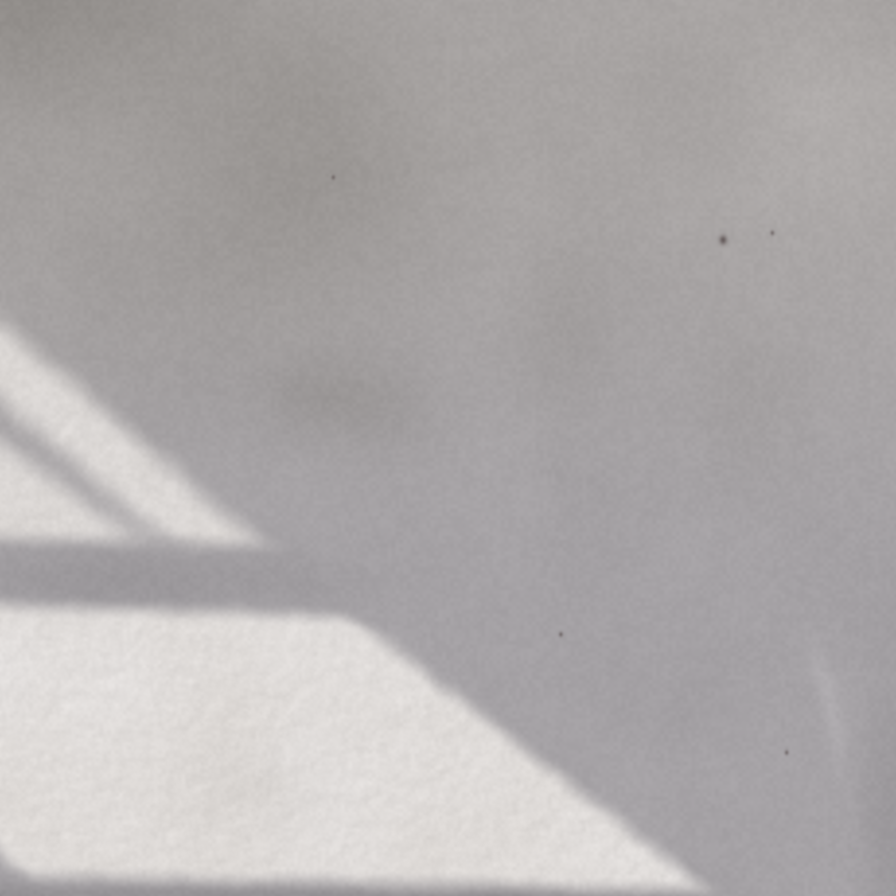
A WebGL 2 fragment shader for this texture:

```glsl
#version 300 es
precision highp float;
// Plaster wall in soft grey shade, with slanted patches of window light at lower left.
uniform vec2 u_resolution;
out vec4 fragColor;

const vec3 SHADE_COOL = vec3(0.645, 0.632, 0.645);
const vec3 SHADE_WARM = vec3(0.660, 0.645, 0.640);
const vec3 STAIN      = vec3(0.545, 0.530, 0.515);
const vec3 SUNLIT     = vec3(0.875, 0.860, 0.850);
const vec3 SPECK      = vec3(0.380, 0.340, 0.340);
const float PENUMBRA  = 0.015;
const float GRAIN     = 0.022;
const float MOTTLE    = 0.035;
const float RELIEF    = 0.050;

float hash(vec2 p) {
    vec3 q = fract(vec3(p.xyx) * 0.1031);
    q += dot(q, q.yzx + 33.33);
    return fract((q.x + q.y) * q.z);
}

float noise(vec2 p) {
    vec2 i = floor(p), f = fract(p);
    f = f * f * (3.0 - 2.0 * f);
    return mix(mix(hash(i), hash(i + vec2(1, 0)), f.x),
               mix(hash(i + vec2(0, 1)), hash(i + vec2(1, 1)), f.x), f.y);
}

float fbm(vec2 p) {
    float sum = 0.0, amp = 0.5;
    for (int i = 0; i < 5; i++) {
        sum += amp * noise(p);
        p = mat2(1.6, 1.2, -1.2, 1.6) * p + 7.3;
        amp *= 0.5;
    }
    return sum;
}

// Soft half plane: 1 to the left of the line a -> b.
float leftOf(vec2 p, vec2 a, vec2 b, float soft) {
    vec2 d = normalize(b - a);
    return smoothstep(-soft, soft, dot(p - a, vec2(-d.y, d.x)));
}

// Gaussian blot, stretched by its radii.
float blot(vec2 p, vec2 center, vec2 radii) {
    vec2 q = (p - center) / radii;
    return exp(-dot(q, q));
}

// Window light: a large pane, a slanted strip and a small pane.
float sunlight(vec2 p) {
    float large = leftOf(p, vec2(0.39, 0.311), vec2(0.0, 0.325), PENUMBRA)
                * leftOf(p, vec2(0.79, 0.006), vec2(0.405, 0.302), PENUMBRA)
                * leftOf(p, vec2(0.0, 0.024), vec2(0.78, 0.006), PENUMBRA)
                * leftOf(p, vec2(0.0, 0.050), vec2(0.025, 0.020), PENUMBRA);
    float sill = leftOf(p, vec2(0.0, 0.400), vec2(0.28, 0.392), PENUMBRA);
    float strip = leftOf(p, vec2(0.28, 0.402), vec2(0.0, 0.638), 0.020)
                * leftOf(p, vec2(0.0, 0.552), vec2(0.19, 0.392), 0.022);
    float pane = leftOf(p, vec2(0.13, 0.415), vec2(0.0, 0.508), 0.022);
    return max(large, sill * min(strip + pane, 1.0) * 0.94);
}

// Broad tones, stains and brushed marks of the shaded wall.
vec3 shadedWall(vec2 p) {
    vec2 q = p + 0.06 * (vec2(fbm(p * 6.0), fbm(p * 6.0 + 19.0)) - 0.5);
    vec3 col = mix(SHADE_COOL, SHADE_WARM, smoothstep(0.3, 0.9, p.y));
    float stain = 0.75 * blot(q, vec2(0.03, 1.0), vec2(0.22, 0.13))
                + 0.42 * blot(q, vec2(0.34, 0.86), vec2(0.13, 0.17))
                + 0.25 * blot(q, vec2(0.20, 0.72), vec2(0.25, 0.14))
                + 0.32 * blot(q, vec2(0.38, 0.55), vec2(0.075, 0.05))
                + 0.18 * blot(q, vec2(0.63, 0.64), vec2(0.05, 0.09))
                + 0.15 * blot(q, vec2(0.85, 0.56), vec2(0.06, 0.10));
    col = mix(col, STAIN, min(stain, 0.9));
    col += 0.025 * blot(q, vec2(0.93, 0.83), vec2(0.10, 0.12));
    col += 0.035 * blot(q, vec2(0.925 - 0.25 * (p.y - 0.21), 0.21), vec2(0.012, 0.07));
    col -= 0.035 * blot(p, vec2(0.12, 0.355), vec2(0.28, 0.035));
    col -= 0.035 * smoothstep(0.94, 1.0, p.x) * smoothstep(0.45, 0.05, p.y);
    col -= 0.060 * smoothstep(0.025, 0.0, p.y) * smoothstep(0.85, 0.70, p.x);
    return col + MOTTLE * (fbm(p * 9.0) - 0.48);
}

// Small dark pits.
float specks(vec2 p) {
    vec2 pits[5] = vec2[5](vec2(0.807, 0.732), vec2(0.862, 0.740), vec2(0.372, 0.802),
                           vec2(0.626, 0.292), vec2(0.878, 0.160));
    float ink = 0.0;
    for (int i = 0; i < 5; i++) {
        float size = i == 0 ? 0.0042 : 0.0024;
        ink = max(ink, blot(p, pits[i], vec2(size, size * 1.2)) * (i == 0 ? 0.9 : 0.6));
    }
    return ink;
}

void main() {
    vec2 p = gl_FragCoord.xy / u_resolution;
    float lit = sunlight(p + 0.004 * (noise(p * 45.0) - 0.5));

    vec3 wall = mix(shadedWall(p), SPECK, specks(p));
    float bump = fbm(p * 70.0) - fbm(p * 70.0 + vec2(0.35, -0.35));
    vec3 sun = SUNLIT + RELIEF * bump;
    sun -= 0.05 * (fbm(p * 8.0 + 3.0) - 0.48) * vec3(0.8, 0.9, 1.1);
    sun -= 0.02 * blot(p, vec2(0.29, 0.12), vec2(0.08, 0.05));

    vec3 col = mix(wall, sun, lit);
    col += GRAIN * (noise(p * 230.0) - 0.5) + 0.5 * GRAIN * (noise(p * 110.0) - 0.5);
    fragColor = vec4(clamp(col, 0.0, 1.0), 1.0);
}
```
